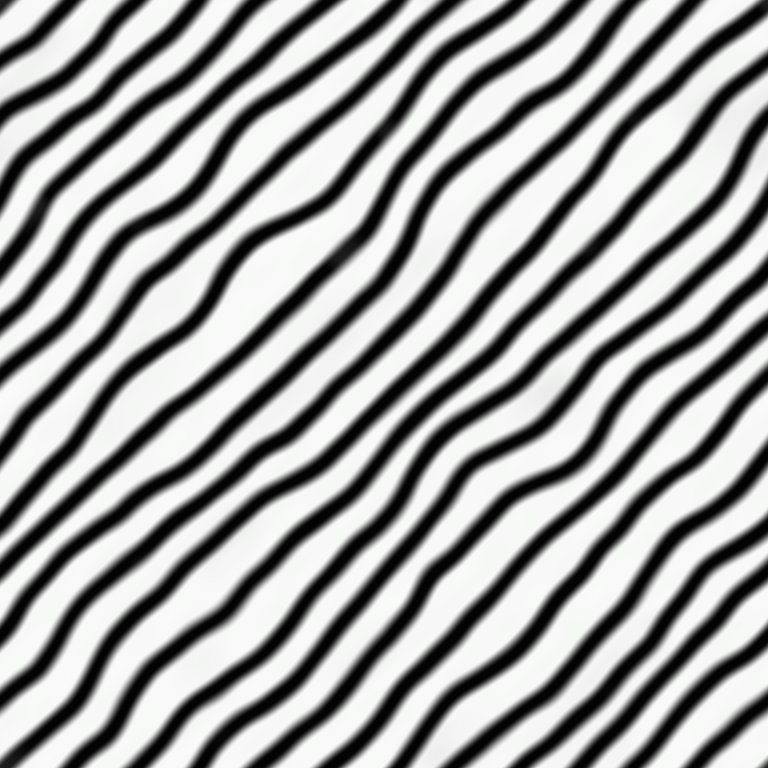
Give the GLSL for this pattern, as a three.js fragment shader.

```glsl
// Soft black diagonal stripes, twelve across and twelve down, on off-white.
// A stripe phase is bent by noise on a diagonal lattice that wraps with the tile;
// dividing by the phase gradient keeps the hand-drawn lines evenly thick.

varying vec2 vUv;

const float STRIPES = 12.0;
const vec3 PAPER = vec3(0.970, 0.975, 0.970);
const vec3 INK = vec3(0.010, 0.013, 0.010);

float hash(vec2 cell, float seed) {
  return fract(sin(dot(cell, vec2(127.1, 311.7)) + seed * 74.7) * 4375.85);
}

// Steps a cell back to its representative within one tile.
// One tile across moves by (n, m), one tile down by (n, -m).
vec2 wrapCell(vec2 cell, vec2 freq) {
  float k = floor((cell.y + 0.5) / freq.y);
  cell -= k * freq;
  return vec2(mod(cell.x + 0.5, 2.0 * freq.x) - 0.5, cell.y);
}

// Tiling value noise; freq.x counts cells across the stripes, freq.y along them.
float diagonalNoise(vec2 p, vec2 freq, float seed) {
  vec2 q = vec2(p.x - p.y, p.x + p.y) * freq;
  vec2 cell = floor(q);
  vec2 f = fract(q);
  f = f * f * (3.0 - 2.0 * f);
  float a = hash(wrapCell(cell, freq), seed);
  float b = hash(wrapCell(cell + vec2(1.0, 0.0), freq), seed);
  float c = hash(wrapCell(cell + vec2(0.0, 1.0), freq), seed);
  float d = hash(wrapCell(cell + vec2(1.0, 1.0), freq), seed);
  return mix(mix(a, b, f.x), mix(c, d, f.x), f.y);
}

// Whole numbers of the phase are stripe centres.
float stripePhase(vec2 p) {
  float drift = 0.50 * (diagonalNoise(p, vec2(5.0, 2.0), 1.0) - 0.5);
  float bend = 0.60 * (diagonalNoise(p, vec2(6.0, 6.0), 2.0) - 0.5);
  float tremor = 0.08 * (diagonalNoise(p, vec2(16.0, 16.0), 3.0) - 0.5);
  return STRIPES * (p.x - p.y) + drift + bend + tremor - 0.05;
}

// Distance to the nearest stripe centre, in mean stripe spacings.
float stripeDistance(vec2 p) {
  const float e = 0.001;
  float phase = stripePhase(p);
  vec2 slope = vec2(stripePhase(p + vec2(e, 0.0)),
                    stripePhase(p + vec2(0.0, e))) - phase;
  float stretch = length(slope) / (e * STRIPES * sqrt(2.0));
  return abs(fract(phase + 0.5) - 0.5) / max(stretch, 0.3);
}

void main() {
  // Blurred ink edge with slightly uneven thickness
  float swell = 0.03 * (diagonalNoise(vUv, vec2(14.0, 11.0), 4.0) - 0.5);
  float paperAmount = smoothstep(0.05, 0.315, stripeDistance(vUv) + swell);

  // Faint smudges on the paper and rare worn spots in the ink
  float patches = diagonalNoise(vUv, vec2(9.0, 5.0), 5.0);
  float streaks = diagonalNoise(vUv, vec2(40.0, 14.0), 6.0);
  float smudge = smoothstep(0.65, 1.0, patches) * streaks;
  float worn = smoothstep(0.85, 1.0, diagonalNoise(vUv, vec2(13.0, 9.0), 7.0));

  vec3 paper = PAPER - 0.06 * smudge + 0.012 * (streaks - 0.5);
  vec3 ink = INK + 0.10 * worn;
  gl_FragColor = vec4(mix(ink, paper, paperAmount), 1.0);
}
```
